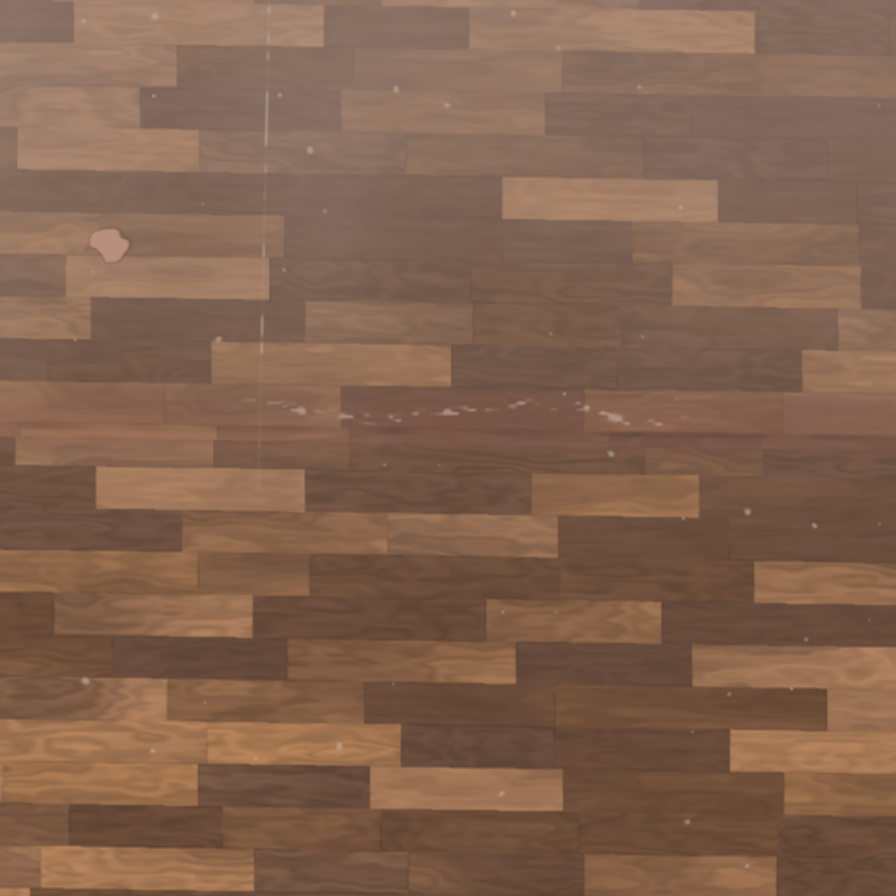
Reproduce this texture procedurally as a Shadertoy shader.

```glsl
// Worn wooden strip floor: slightly tilted rows of staggered planks of random tone.
// Each plank gets warped ring grain; a reddish damaged seam, scratch, chip, specks
// and a pale haze are laid on top. Nine spread samples soften all edges.
#define ROWS 21.2
#define PLANKS_PER_ROW 4.5
#define LENGTH_JITTER 0.50
#define TILT 0.015
#define JOINT_STRENGTH 0.13
#define SEAM_ROW 10.0
#define SEAM_CUT 0.34
#define GRAIN_STRENGTH 0.20
#define HAZE_STRENGTH 0.50
#define SPECK_CELLS 15.0
#define SPECK_CHANCE 0.20
#define SOFTNESS 0.0011

const vec3 DARK_WOOD = vec3(0.405, 0.290, 0.222);
const vec3 MID_WOOD = vec3(0.500, 0.360, 0.262);
const vec3 LIGHT_WOOD = vec3(0.655, 0.475, 0.335);
const vec3 RED_WOOD = vec3(0.48, 0.30, 0.25);
const vec3 HAZE_COLOR = vec3(0.65, 0.57, 0.54);
const vec3 CHIP_COLOR = vec3(0.72, 0.56, 0.48);
const vec3 SCUFF_COLOR = vec3(0.77, 0.69, 0.64);

float hash(vec2 p) {
    return fract(sin(dot(p, vec2(127.1, 311.7))) * 43758.5453);
}

float noise(vec2 p) {
    vec2 i = floor(p), f = fract(p);
    f = f * f * (3.0 - 2.0 * f);
    return mix(mix(hash(i), hash(i + vec2(1, 0)), f.x),
               mix(hash(i + vec2(0, 1)), hash(i + vec2(1, 1)), f.x), f.y);
}

float fbm(vec2 p) {
    float sum = 0.0, amp = 0.5;
    for (int k = 0; k < 4; k++) {
        sum += amp * noise(p);
        p = p * 2.03 + 17.3;
        amp *= 0.5;
    }
    return sum;
}

// Position of the left end of plank k, in plank units
float plankEnd(float k, float row) {
    return k + LENGTH_JITTER * (hash(vec2(k, row * 3.7 + 5.0)) - 0.5);
}

// Planks, joints and grain; r is the row coordinate counted from the top
vec3 planks(vec2 uv, float r) {
    float row = floor(r), f = fract(r);
    float rowEdge = min(f, 1.0 - f);
    if (row == SEAM_ROW) {
        rowEdge = min(rowEdge, abs(f - SEAM_CUT));
        row += 0.5 * step(SEAM_CUT, f);
    }
    float x = uv.x * PLANKS_PER_ROW + 9.0 * hash(vec2(row, 2.0));
    float k = floor(x);
    if (x < plankEnd(k, row)) k -= 1.0;
    else if (x > plankEnd(k + 1.0, row)) k += 1.0;
    float left = plankEnd(k, row), right = plankEnd(k + 1.0, row);
    float endEdge = min(x - left, right - x) / PLANKS_PER_ROW;

    // Tone drifts along each plank and follows its figure
    vec2 seed = vec2(k * 13.7, row * 7.3);
    float tone = hash(seed + 0.7);
    tone += 0.4 * (hash(seed + 4.1) - 0.5) * ((x - left) / (right - left) - 0.5);
    float figure = fbm(vec2(uv.x * 7.0, r * 1.3) + seed);
    tone += 0.65 * (figure - 0.47);
    vec3 wood = mix(DARK_WOOD, MID_WOOD, smoothstep(0.25, 0.70, tone));
    wood = mix(wood, LIGHT_WOOD, smoothstep(0.60, 1.02, tone));
    wood *= 1.0 + 0.06 * (hash(seed + 8.3) - 0.5) * vec3(0.5, 0.0, -1.5);

    // Growth rings on some planks, fine fibers on all
    float rings = 0.5 + 0.5 * sin(figure * 45.0 + r * 4.0);
    float fibers = noise(vec2(uv.x * 16.0, r * 9.0) + seed);
    float ringShare = 0.2 + 0.5 * hash(seed + 2.9);
    wood *= 1.0 + GRAIN_STRENGTH * (ringShare * (rings - 0.5) + 0.5 * (fibers - 0.5));

    // Faint joints that fade in and out along their length
    float joint = 1.0 - smoothstep(0.0, 0.002, min(rowEdge / ROWS, endEdge));
    float presence = smoothstep(0.25, 0.80, noise(vec2(uv.x * 12.0, r * 1.7)));
    return wood * (1.0 - JOINT_STRENGTH * joint * presence);
}

vec3 floorColor(vec2 uv) {
    float r = (1.0 - uv.y - TILT * uv.x) * ROWS;
    vec3 color = planks(uv, r);

    // Reddish worn band with small pale chips along the seam
    float band = smoothstep(8.9, 9.5, r) * (1.0 - smoothstep(10.2, 10.8, r));
    color = mix(color, RED_WOOD, band * (0.1 + 0.6 * fbm(uv * vec2(6.0, 25.0))));
    float split = smoothstep(0.14, 0.0, abs(r - 10.05)) * noise(vec2(uv.x * 25.0, 3.0));
    color *= 1.0 - 0.2 * split;
    float along = smoothstep(0.24, 0.34, uv.x) * (1.0 - smoothstep(0.72, 0.79, uv.x));
    float wander = 9.6 + 0.5 * (noise(vec2(uv.x * 14.0, 8.0)) - 0.5);
    float chips = smoothstep(0.52, 0.80, noise(uv * vec2(110.0, 260.0)));
    color = mix(color, SCUFF_COLOR, 0.65 * chips * along * smoothstep(0.17, 0.02, abs(r - wander)));

    // Haze, strongest at the upper left
    float cloud = 0.7 + 0.6 * fbm(uv * vec2(6.0, 3.0) + 3.0);
    float haze = smoothstep(0.22, 1.0, uv.y) * (1.1 - 0.25 * uv.x) * cloud;
    color = mix(color, HAZE_COLOR, HAZE_STRENGTH * haze);

    // Broken vertical scratch
    float scratchX = 0.288 + 0.022 * (uv.y - 0.43);
    float scratch = smoothstep(0.0020, 0.0004, abs(uv.x - scratchX)) * smoothstep(0.42, 0.46, uv.y);
    float dashes = smoothstep(0.5, 0.85, noise(vec2(uv.y * 95.0, 1.0)));
    color = mix(color, SCUFF_COLOR, scratch * (0.08 + 0.55 * dashes));

    // One larger chip, wider at its left, with a ragged outline
    vec2 q = (uv - vec2(0.121, 0.727)) * vec2(0.9, 1.2);
    float chip = length(q) - 0.009 - 0.016 * noise(uv * 75.0);
    color *= 1.0 - 0.15 * smoothstep(0.004, 0.0, abs(chip));
    color = mix(color, CHIP_COLOR, smoothstep(0.001, -0.001, chip));

    // Scattered pale specks
    vec2 cell = floor(uv * SPECK_CELLS);
    vec2 center = 0.2 + 0.6 * vec2(hash(cell + 1.3), hash(cell + 6.1));
    float size = 0.002 + 0.004 * pow(hash(cell + 9.7), 3.0);
    float d = length(fract(uv * SPECK_CELLS) - center) / SPECK_CELLS;
    d += 0.003 * (noise(uv * 260.0) - 0.5);
    float speck = smoothstep(size, size * 0.3, d) * step(hash(cell + 3.9), SPECK_CHANCE);
    return mix(color, SCUFF_COLOR, 0.6 * speck);
}

void mainImage(out vec4 fragColor, in vec2 fragCoord) {
    vec3 sum = vec3(0.0);
    for (int s = 0; s < 9; s++) {
        vec2 offset = vec2(s % 3, s / 3) - 1.0;
        sum += floorColor(fragCoord / iResolution.xy + offset * SOFTNESS);
    }
    fragColor = vec4(sum / 9.0, 1.0);
}
```
